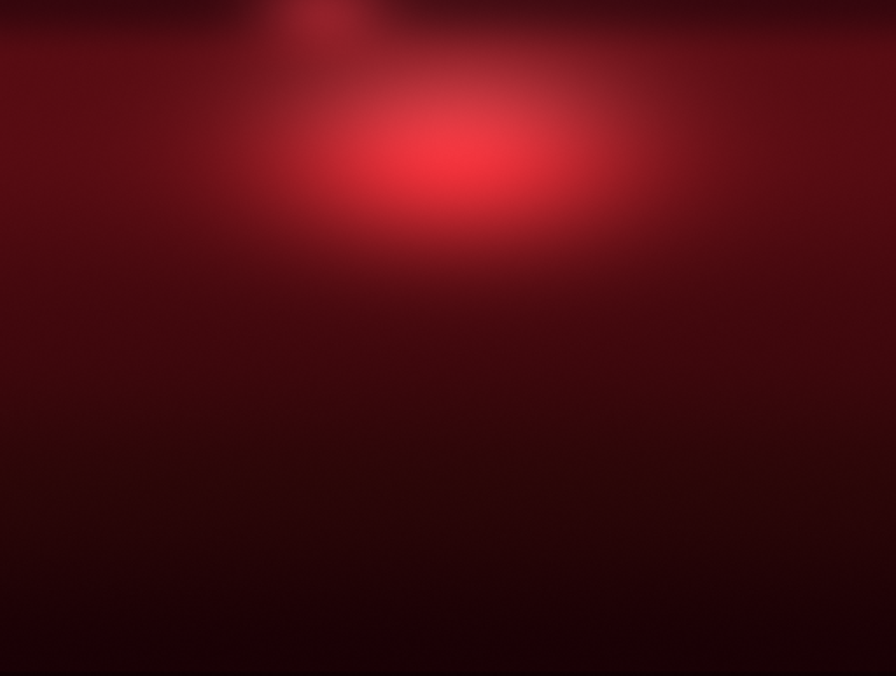
Give the GLSL for this background, as a Shadertoy shader.

```glsl
// A deep red backdrop with a broad oval glow near the top and a small glow on the upper edge.

// Elliptical gaussian falloff, 1 at the centre
float glow(vec2 p, vec2 centre, vec2 spread) {
    vec2 d = (p - centre) / spread;
    return exp(-0.5 * dot(d, d));
}

float hash(vec2 p) {
    return fract(sin(dot(p, vec2(12.99, 78.23))) * 43758.5);
}

// Vertical backdrop gradient, h runs from the bottom (0) to the top (1)
vec3 backdrop(float h) {
    vec3 c = mix(vec3(0.10, 0.005, 0.02), vec3(0.17, 0.025, 0.03), smoothstep(0.0, 0.32, h));
    c = mix(c, vec3(0.25, 0.03, 0.05), smoothstep(0.26, 0.52, h));
    c = mix(c, vec3(0.34, 0.045, 0.07), smoothstep(0.48, 0.80, h));
    return mix(c, vec3(0.21, 0.025, 0.05), smoothstep(0.91, 1.0, h));
}

void mainImage(out vec4 fragColor, in vec2 fragCoord) {
    vec2 uv = fragCoord / iResolution.xy;
    vec3 color = backdrop(uv.y);

    // Broad glow, with a paler pink upper half
    float above = smoothstep(0.72, 0.90, uv.y);
    vec2 spread = vec2(0.145, mix(0.098, 0.108, above));
    vec3 glowColor = mix(vec3(0.62, 0.15, 0.16), vec3(0.60, 0.24, 0.25), above);
    color += glowColor * glow(uv, vec2(0.507, 0.77), spread);

    // Small glow cut by the upper edge
    color += vec3(0.30, 0.08, 0.09) * glow(uv, vec2(0.36, 0.99), vec2(0.052, 0.042));

    // Thin dark line along the bottom
    color *= mix(0.65, 1.0, smoothstep(0.004, 0.009, uv.y));

    // Faint grain against banding
    color += (hash(floor(uv * vec2(512.0, 386.0))) - 0.5) * 0.006;
    fragColor = vec4(clamp(color, 0.0, 1.0), 1.0);
}
```
